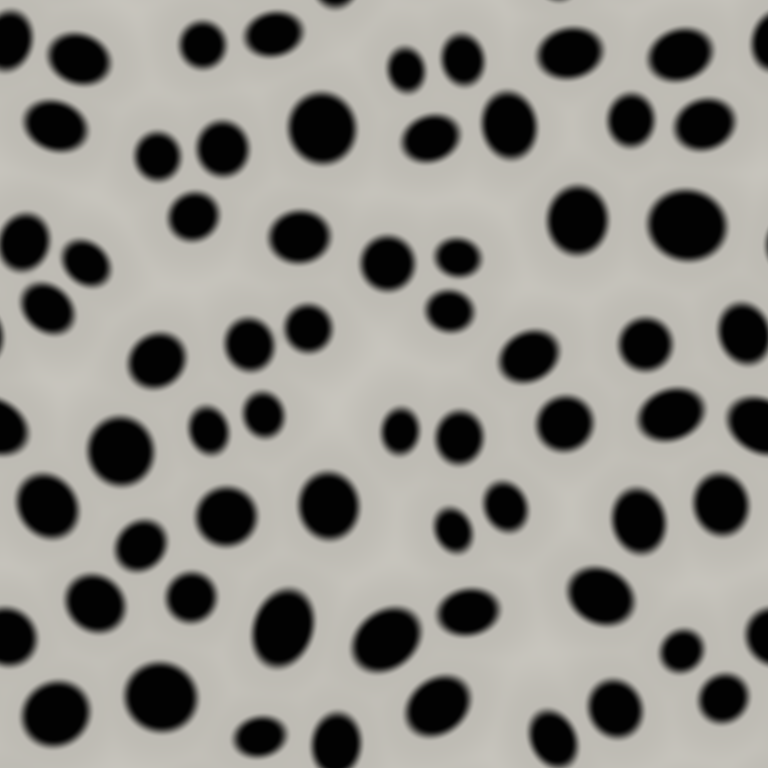
Reproduce this pattern procedurally as a WebGL 2 fragment shader.

```glsl
#version 300 es
precision highp float;
precision highp int;
// Soft black spots scattered over warm pale grey, as a seamless tile.

uniform vec2 u_resolution;
out vec4 fragColor;

const float CELLS = 8.0; // spots per side; even, so the staggered rows wrap

// Integer hash of a cell, repeating every CELLS cells
vec3 hash(vec2 cell) {
    uvec3 v = uvec3(mod(cell, CELLS), 5u);
    v = v * 1664525u + 1013904223u;
    for (int i = 0; i < 2; i++) {
        v.x += v.y * v.z;
        v.y += v.z * v.x;
        v.z += v.x * v.y;
        v ^= v >> 16u;
    }
    return vec3(v & 0xffffu) / 65535.0;
}

// Every other row is shifted by half a cell
float rowShift(float row) {
    return 0.5 * mod(row, 2.0);
}

vec2 spotCentre(vec2 cell) {
    vec2 jitter = (hash(cell).xy - 0.5) * 0.58;
    return cell + 0.5 + jitter + vec2(rowShift(cell.y), 0.0);
}

// Vector from a spot to its closest neighbour
vec2 toNearest(vec2 cell, vec2 centre) {
    vec2 nearest = vec2(2.0, 0.0);
    for (int y = -1; y <= 1; y++) {
        for (int x = -1; x <= 1; x++) {
            if (x == 0 && y == 0) continue;
            vec2 offset = spotCentre(cell + vec2(x, y)) - centre;
            if (dot(offset, offset) < dot(nearest, nearest)) nearest = offset;
        }
    }
    return nearest;
}

float smoothMin(float a, float b, float k) {
    float h = max(k - abs(a - b), 0.0) / k;
    return min(a, b) - 0.25 * h * h * k;
}

float capsule(vec2 p, vec2 end, float radius) {
    float t = clamp(dot(p, end) / dot(end, end), 0.0, 1.0);
    return length(p - end * t) - radius;
}

// Oval that grows with the free room and flattens towards its neighbour
float spot(vec2 p, vec2 cell) {
    vec2 centre = spotCentre(cell);
    vec2 neighbour = toNearest(cell, centre);
    float room = length(neighbour);
    vec2 axis = neighbour / room;
    float variation = hash(cell).z;

    float radius = (0.07 + 0.26 * min(room, 1.25)) * mix(0.88, 1.12, variation);
    float squash = mix(1.0, 1.16, fract(variation * 7.0));
    vec2 q = p - centre;
    vec2 local = vec2(dot(q, axis), dot(q, vec2(-axis.y, axis.x)));
    float d = length(local * vec2(squash, 1.0 / squash)) - radius;

    // Very close pairs grow together through a neck
    if (room < 0.52) d = smoothMin(d, capsule(q, neighbour, 0.06), 0.1);
    return d;
}

float spotField(vec2 p) {
    float d = 2.0;
    for (int y = -1; y <= 1; y++) {
        float row = floor(p.y) + float(y);
        float column = floor(p.x - rowShift(row));
        for (int x = -1; x <= 1; x++) {
            d = smoothMin(d, spot(p, vec2(column + float(x), row)), 0.1);
        }
    }
    return d;
}

void main() {
    float d = spotField(gl_FragCoord.xy / u_resolution * CELLS);

    // The ground brightens slightly in the open gaps
    vec3 ground = mix(vec3(0.745, 0.735, 0.705), vec3(0.785, 0.775, 0.745),
                      smoothstep(0.08, 0.65, d));
    vec3 ink = vec3(0.008);
    fragColor = vec4(mix(ink, ground, smoothstep(-0.07, 0.07, d)), 1.0);
}
```
